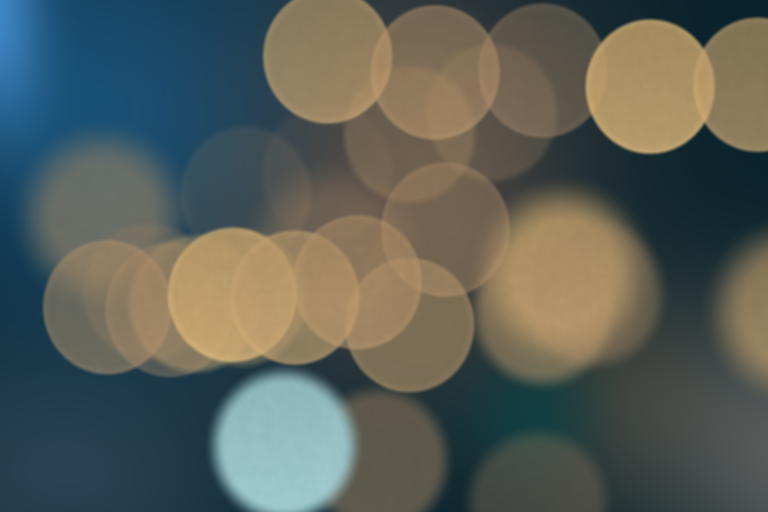
A WebGL 2 fragment shader for this background:

```glsl
#version 300 es
precision highp float;

uniform vec2 u_resolution;
out vec4 outColor;

// Lengths are in canvas heights
const float DISC_RADIUS = 0.127;
const float CRISP = 0.005;
const float HAZY = 0.022;
const float SOFT = 0.05;
const float JITTER = 0.035;
const float RIM_GAIN = 0.07;
const float MOTTLE_GAIN = 0.025;
const float WARP_GAIN = 0.06;
const vec2 ALPHA_RANGE = vec2(0.30, 0.95);

const vec3 NIGHT = vec3(0.03, 0.13, 0.17);
const vec3 BLUE = vec3(0.09, 0.32, 0.48);
const vec3 SKY = vec3(0.28, 0.58, 0.85);
const vec3 SLATE = vec3(0.17, 0.27, 0.34);
const vec3 TEAL = vec3(0.03, 0.26, 0.28);
const vec3 UMBER = vec3(0.32, 0.28, 0.26);
const vec3 OLIVE = vec3(0.27, 0.26, 0.22);
const vec3 GREY = vec3(0.37, 0.38, 0.37);
const vec3 TAN = vec3(0.63, 0.50, 0.39);
const vec3 GOLD = vec3(0.78, 0.65, 0.43);
const vec3 ICE = vec3(0.61, 0.78, 0.80);

vec2 hashGradient(vec2 cell) {
    vec3 h = fract(cell.xyx * vec3(0.1031, 0.1030, 0.0973));
    h += dot(h, h.yzx + 33.33);
    return fract((h.xx + h.yz) * h.zy) * 2.0 - 1.0;
}

float gradientNoise(vec2 p) {
    vec2 cell = floor(p), f = fract(p);
    vec2 u = f * f * f * (f * (f * 6.0 - 15.0) + 10.0);
    float a = dot(hashGradient(cell), f);
    float b = dot(hashGradient(cell + vec2(1, 0)), f - vec2(1, 0));
    float c = dot(hashGradient(cell + vec2(0, 1)), f - vec2(0, 1));
    float d = dot(hashGradient(cell + vec2(1, 1)), f - vec2(1, 1));
    return mix(mix(a, b, u.x), mix(c, d, u.x), u.y);
}

// Broad, out-of-focus patch of colour
void addGlow(inout vec3 color, vec2 p, vec2 center, vec2 size, vec3 tint, float amount) {
    vec2 q = (p - center) / size;
    color = mix(color, tint, amount * exp(-dot(q, q)));
}

// Translucent lens disc with a faint bright rim
void addDisc(inout vec3 color, vec2 p, vec2 center, float radius, float blur, vec3 tint, float alpha) {
    vec2 q = (p - center) * vec2(1.02, 0.98);
    float d = length(q) - radius;
    float mask = 1.0 - smoothstep(-blur, blur, d);
    float rim = smoothstep(-0.018, -0.002, d) * CRISP / blur;
    float mottle = gradientNoise(p * 45.0) + 0.6 * gradientNoise(p * 110.0);
    float shade = 1.0 - 0.06 * q.y / radius + RIM_GAIN * rim + MOTTLE_GAIN * mottle;
    color = mix(color, tint * shade, alpha * mask);
}

// Evenly strided lamps with quasi-random height and brightness
void addRow(inout vec3 color, vec2 p, vec2 start, vec2 stride, int count,
            float blur, float seed, float gain) {
    for (int i = 0; i < count; i++) {
        float n = float(i);
        float glow = fract(seed + n * 0.7549);
        float lift = fract(0.5 + n * 0.618) - 0.5;
        vec2 center = start + stride * n + vec2(0.0, JITTER * lift);
        float alpha = gain * mix(ALPHA_RANGE.x, ALPHA_RANGE.y, glow);
        addDisc(color, p, center, DISC_RADIUS + 0.3 * blur, blur, mix(TAN, GOLD, glow), alpha);
    }
}

vec3 backdrop(vec2 p) {
    vec2 warp = vec2(gradientNoise(p * 2.5 + 7.0), gradientNoise(p * 2.5 + 31.0));
    p += WARP_GAIN * warp;
    vec3 color = NIGHT;
    addGlow(color, p, vec2(0.22, 0.80), vec2(0.42, 0.45), BLUE, 0.95);
    addGlow(color, p, vec2(0.12, 0.08), vec2(0.40, 0.28), SLATE, 0.90);
    addGlow(color, p, vec2(0.00, 0.98), vec2(0.09, 0.22), SKY, 0.85);
    addGlow(color, p, vec2(0.82, 0.66), vec2(0.34, 0.42), UMBER, 0.95);
    addGlow(color, p, vec2(1.25, 0.22), vec2(0.24, 0.22), OLIVE, 0.85);
    addGlow(color, p, vec2(1.52, 0.12), vec2(0.24, 0.28), GREY, 0.90);
    addGlow(color, p, vec2(1.04, 0.19), vec2(0.14, 0.11), TEAL, 0.70);
    return color;
}

void main() {
    vec2 p = gl_FragCoord.xy / u_resolution.y;
    vec3 color = backdrop(p);

    // Distant soft lamps
    addRow(color, p, vec2(0.20, 0.58), vec2(0.45, -0.06), 4, SOFT, 0.45, 0.90);
    addRow(color, p, vec2(1.06, 0.39), vec2(0.10, 0.05), 2, HAZY, 0.60, 0.75);

    // Faint overlapping ghosts
    addRow(color, p, vec2(0.48, 0.62), vec2(0.16, 0.055), 4, 2.0 * CRISP, 0.30, 0.33);
    addRow(color, p, vec2(0.29, 0.43), vec2(0.09, -0.01), 3, 2.0 * CRISP, 0.20, 0.50);

    // Low lamps and the cool one
    addRow(color, p, vec2(0.74, 0.10), vec2(0.31, -0.07), 2, HAZY, 0.37, 0.85);
    addDisc(color, p, vec2(0.555, 0.13), 0.138, HAZY, ICE, 0.95);

    // Crisp lamps: upper row, middle pair, main chain
    addRow(color, p, vec2(0.64, 0.89), vec2(0.21, -0.018), 5, CRISP, 0.70, 0.92);
    addRow(color, p, vec2(0.80, 0.365), vec2(0.07, 0.20), 2, CRISP, 0.60, 0.80);
    addRow(color, p, vec2(0.21, 0.40), vec2(0.122, 0.008), 5, CRISP, 0.45, 0.85);

    outColor = vec4(clamp(color, 0.0, 1.0), 1.0);
}
```
